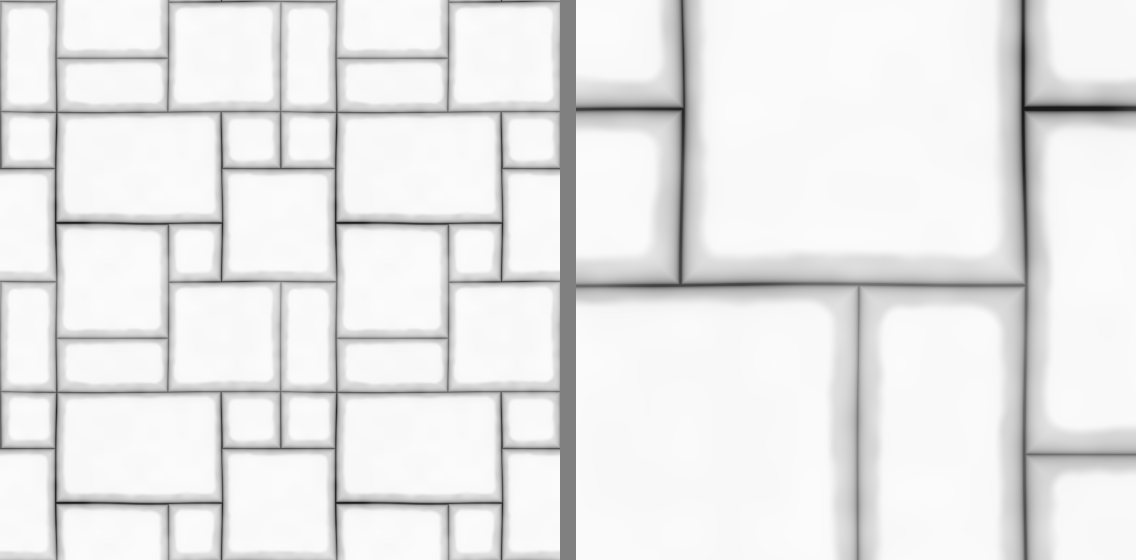
Left, the full canvas; right, a detail of the centre.
Give the GLSL for this texture map, as a WebGL 1 fragment shader.

```glsl
precision highp float;
// Pale bevelled paving stones of mixed sizes in a seamless 5 by 5 cell layout, repeated twice each way.

uniform vec2 u_resolution;

float hash(vec2 p) {
  return fract(sin(dot(p, vec2(127.1, 311.7))) * 43758.5453);
}

// Value noise that wraps with the 5 cell layout; frequency is a whole number.
float noise(vec2 p, float frequency) {
  p *= frequency;
  float period = 5.0 * frequency;
  vec2 i = floor(p), f = fract(p);
  f = f * f * (3.0 - 2.0 * f);
  vec2 a = mod(i, period), b = mod(i + 1.0, period);
  return mix(mix(hash(a), hash(vec2(b.x, a.y)), f.x),
             mix(hash(vec2(a.x, b.y)), hash(b), f.x), f.y);
}

// Keeps the stone that p lies deepest in: x = depth from the joint, y = depth into the rounded top.
vec2 layStone(vec2 best, vec2 p, vec4 box) {
  vec2 center = (box.xy + box.zw) * 0.5;
  vec2 extent = (box.zw - box.xy) * 0.5;
  vec2 q = mod(p - center + 2.5, 5.0) - 2.5;
  vec2 inset = extent - abs(q);
  float joint = min(inset.x, inset.y);
  if (joint < best.x) return best;

  // The top sits slightly off centre, leaving a broader lower bevel.
  vec2 shift = vec2(0.04, 0.03) * (vec2(hash(center), hash(center.yx)) - 0.5);
  inset = extent - abs(q - shift + vec2(0.0, 0.025));
  float radius = 0.27;
  return vec2(joint, radius - length(max(radius - inset, 0.0)));
}

float paving(vec2 p) {
  // Gently bent joints
  vec2 bend = vec2(noise(p, 1.0), noise(p.yx + 2.3, 1.0)) - 0.5;
  vec2 w = p + 0.035 * bend;

  // Stones as left, top, right, bottom in cells
  vec2 s = vec2(-1.0, 0.0);
  s = layStone(s, w, vec4(0.00, 0.04, 1.00, 2.00));
  s = layStone(s, w, vec4(1.01, 4.00, 3.00, 6.03));
  s = layStone(s, w, vec4(1.01, 1.03, 3.00, 2.00));
  s = layStone(s, w, vec4(3.00, 0.04, 5.00, 2.00));
  s = layStone(s, w, vec4(0.00, 2.00, 1.00, 3.00));
  s = layStone(s, w, vec4(1.01, 2.00, 3.96, 3.98));
  s = layStone(s, w, vec4(3.97, 2.00, 5.00, 3.00));
  s = layStone(s, w, vec4(3.96, 3.00, 6.00, 5.03));
  s = layStone(s, w, vec4(3.00, 3.99, 3.95, 5.03));

  float joint = max(s.x, 0.0);
  float top = s.y + 0.05 * (noise(p, 3.0) - 0.5) + 0.02 * (noise(p, 9.0) - 0.5);

  // Worn bevel, soft shadow and dark crease, heavier along the middle courses
  float depth = 1.0 + 0.25 * cos(1.256637 * (p.y - 3.4)) + 0.5 * (noise(p + 1.7, 2.0) - 0.5);
  float bevel = (0.07 + 0.06 * noise(p, 6.0)) * (1.0 - smoothstep(0.09, 0.17, top));
  float shadow = 0.33 * depth * exp(-joint / 0.045);
  float crease = 0.27 * depth * exp(-joint / 0.009);
  float face = 0.988 - 0.012 * noise(p, 4.0) - 0.008 * noise(p, 1.0);
  return max(face - bevel - shadow - crease, 0.1);
}

void main() {
  // Four samples per pixel smooth the thin creases
  float shade = 0.0;
  for (int i = 0; i < 2; i++) {
    for (int j = 0; j < 2; j++) {
      vec2 offset = (vec2(float(i), float(j)) - 0.5) * 0.5;
      vec2 uv = (gl_FragCoord.xy + offset) / u_resolution;
      shade += 0.25 * paving(mod(vec2(uv.x, 1.0 - uv.y) * 10.0, 5.0));
    }
  }
  gl_FragColor = vec4(vec3(shade), 1.0);
}
```
